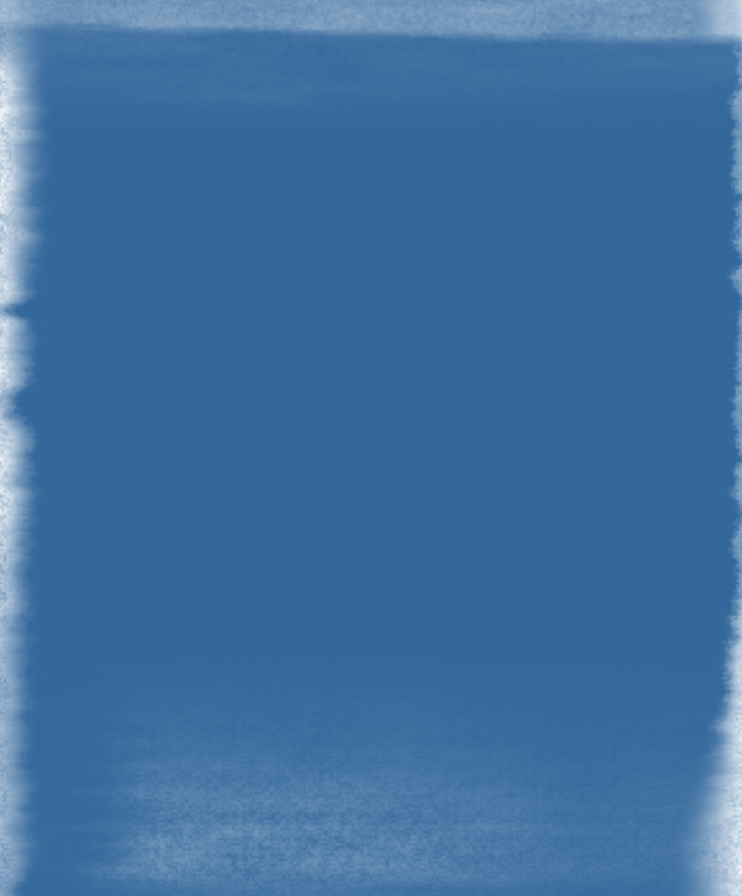
Reproduce this background procedurally as a Shadertoy shader.

```glsl
// Blue painted panel with worn pale side edges, a lighter top strip and a dry-brushed foot.
#define PAINT vec3(0.204, 0.408, 0.608)
#define PAPER vec3(0.925, 0.945, 0.965)
#define LEFT_WIDTH 0.074
#define RIGHT_WIDTH 0.017
#define STRIP_STRENGTH 0.29
#define FOOT_STRENGTH 0.19
#define GRAIN_CELLS 290.0
#define RAGGEDNESS 0.026

float hash(vec2 p) {
    return fract(sin(dot(p, vec2(127.1, 311.7))) * 43758.5453);
}

float noise(vec2 p) {
    vec2 i = floor(p), f = fract(p);
    f = f * f * (3.0 - 2.0 * f);
    return mix(mix(hash(i), hash(i + vec2(1, 0)), f.x),
               mix(hash(i + vec2(0, 1)), hash(i + vec2(1, 1)), f.x), f.y);
}

float fbm(vec2 p) {
    float sum = 0.0, gain = 0.5;
    for (int i = 0; i < 4; i++) {
        sum += gain * noise(p);
        p = p * 2.03 + 17.3;
        gain *= 0.5;
    }
    return sum / 0.9375;
}

// Soft bell centred on c
float bell(float x, float c, float w) {
    float d = (x - c) / w;
    return exp(-d * d);
}

// 1 at the border, easing to 0 at the given width
float fade(float d, float width) {
    return pow(1.0 - smoothstep(0.0, width, d), 1.35);
}

// Layers two coverages
float layer(float a, float b) {
    return 1.0 - (1.0 - a) * (1.0 - b);
}

void mainImage(out vec4 fragColor, in vec2 fragCoord) {
    vec2 uv = fragCoord / iResolution.xy;
    float x = uv.x, right = 1.0 - uv.x, down = 1.0 - uv.y;
    vec2 q = vec2(x, down * iResolution.y / iResolution.x);

    // Bristle streaks, soft mottling and fine paper grain
    float streak = fbm(q * vec2(9.0, 60.0)) - 0.5;
    float mottle = fbm(q * vec2(26.0, 34.0) + 7.0) - 0.5;
    float grain = 0.6 * noise(q * GRAIN_CELLS) + 0.4 * noise(q * GRAIN_CELLS * 0.47 + 31.0) - 0.5;
    float ragged = RAGGEDNESS * (0.7 * streak + 0.9 * mottle) + 0.013 * grain;

    // Worn left edge, with breaks where strokes reach the border
    float breaks = 0.60 * bell(down, 0.347, 0.010) + 0.50 * bell(down, 0.452, 0.018)
                 + 0.45 * bell(down, 0.995, 0.025);
    float leftWidth = LEFT_WIDTH * (1.0 - 0.8 * breaks) * (1.0 - 0.22 * smoothstep(0.25, 0.35, down));
    float leftStrength = mix(0.84, 0.52, smoothstep(0.52, 0.78, down))
                       * mix(0.42, 1.0, smoothstep(0.03, 0.10, down)) * (1.0 - 0.6 * breaks);
    float leftWear = leftStrength * fade(max(x + ragged, 0.0), leftWidth);

    // Worn right edge, widening towards the foot
    float rightWidth = RIGHT_WIDTH + 0.018 * smoothstep(0.66, 0.73, down)
                     + 0.065 * smoothstep(0.75, 0.95, down);
    float rightStrength = mix(0.40, 0.80, smoothstep(0.64, 0.74, down));
    float rightWear = rightStrength * fade(max(right + ragged, 0.0), rightWidth);

    // Slanted top strip, paler in its right corner
    float stripEdge = 0.028 + 0.018 * x + 0.012 * streak;
    float strip = 1.0 - smoothstep(stripEdge - 0.008, stripEdge + 0.009, down);
    float corner = 0.33 * (1.0 - smoothstep(0.015, 0.065, right + ragged));
    strip *= STRIP_STRENGTH * (1.0 + 0.5 * streak + 0.45 * grain) + corner;

    // Faint strokes below the strip
    float strokes = 0.07 * (1.0 - smoothstep(0.03, 0.15, down))
                  + 0.04 * bell(down, 0.102, 0.018) * bell(x, 0.36, 0.20);
    strokes *= max(0.0, 1.0 + 1.4 * streak + 0.8 * grain);

    // Dry-brushed foot
    float footSpan = smoothstep(0.10, 0.24, x + 0.08 * streak)
                   * mix(1.0, 0.35, smoothstep(0.40, 0.85, x));
    float footRise = 0.32 * smoothstep(0.72, 0.86, down) + 0.68 * smoothstep(0.82, 0.95, down);
    float foot = FOOT_STRENGTH * (footSpan + 0.10) * footRise
               * (1.0 - 0.55 * smoothstep(0.965, 0.998, down))
               * max(0.0, 1.0 + 1.0 * streak + 1.15 * grain);

    // Bare paper showing through the paint
    float sides = layer(leftWear, rightWear);
    sides *= 1.0 + 0.6 * grain + 0.5 * mottle;
    float bare = layer(layer(sides, strip), layer(strokes, foot));
    fragColor = vec4(mix(PAINT, PAPER, clamp(bare, 0.0, 1.0)), 1.0);
}
```
